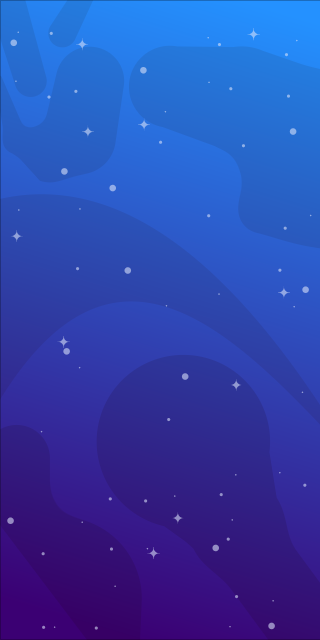
A Shadertoy shader for this background:

```glsl
// Night-sky gradient from azure to violet with soft dark blobs and scattered pale stars.

// Space: x runs 0..1 across, y runs 0..2 upwards.
const vec3 SKY_LOW = vec3(0.23, 0.0, 0.45);
const vec3 SKY_HIGH = vec3(0.14, 0.57, 1.0);
const vec3 STAR_COLOR = vec3(0.86, 0.89, 0.98);
const vec3 UPPER_SHADE = vec3(0.96, 0.92, 0.91);
const vec3 BAND_SHADE = vec3(0.97, 0.91, 0.91);
const vec3 LOWER_SHADE = vec3(0.93, 0.86, 0.88);
const float SKY_TILT = 0.3;
const float SKY_START = 0.13;
const float SKY_SPAN = 2.1;
const float STAR_OPACITY = 0.58;
const float RIM_WIDTH = 0.002;
const float RIM_DARKNESS = 0.4;

// Per star layer: tiny, small and large dots, then sparkles.
const vec4 STAR_RADIUS = vec4(0.0022, 0.0048, 0.0102, 0.018);
const vec4 STAR_CELL = vec4(0.2, 0.2, 0.25, 0.333);
const vec4 STAR_DENSITY = vec4(0.45, 0.45, 0.34, 0.45);

float coverage(float d) {
    return clamp(0.5 - d * iResolution.y / 2.0, 0.0, 1.0);
}

float smoothUnion(float a, float b, float k) {
    float h = max(k - abs(a - b), 0.0) / k;
    return min(a, b) - 0.25 * h * h * k;
}

// Capsule whose radius changes from ra to rb.
float taperedCapsule(vec2 p, vec2 a, vec2 b, float ra, float rb) {
    vec2 axis = b - a;
    float h = clamp(dot(p - a, axis) / dot(axis, axis), 0.0, 1.0);
    return length(p - a - h * axis) - mix(ra, rb, h);
}

// Four-pointed star bounded by circular arcs.
float sparkle(vec2 p, float r) {
    vec2 q = abs(p);
    return max(r - length(q - r), max(q.x, q.y) - r);
}

vec3 hash3(vec3 p) {
    p = fract(p * vec3(0.1031, 0.1030, 0.0973));
    p += dot(p, p.yxz + 33.33);
    return fract((p.xxy + p.yxx) * p.zyx);
}

float upperRightBlob(vec2 p) {
    float head = taperedCapsule(p, vec2(0.531, 1.729), vec2(0.755, 1.688), 0.128, 0.167);
    float crest = taperedCapsule(p, vec2(0.755, 1.688), vec2(0.938, 1.609), 0.167, 0.182);
    float body = taperedCapsule(p, vec2(1.003, 1.505), vec2(1.1, 1.505), 0.255, 0.255);
    float foot = taperedCapsule(p, vec2(0.818, 1.344), vec2(1.042, 1.297), 0.073, 0.073);
    return smoothUnion(smoothUnion(min(head, crest), body, 0.05), foot, 0.06);
}

float upperLeftBlobs(vec2 p) {
    float lobe = taperedCapsule(p, vec2(0.281, 1.747), vec2(0.247, 1.57), 0.107, 0.115);
    float bend = taperedCapsule(p, vec2(0.156, 1.526), vec2(0.052, 1.562), 0.096, 0.036);
    float tail = taperedCapsule(p, vec2(0.052, 1.562), vec2(-0.005, 1.753), 0.036, 0.012);
    float hook = smoothUnion(smoothUnion(lobe, bend, 0.04), tail, 0.03);
    float drop = taperedCapsule(p, vec2(0.096, 1.747), vec2(0.013, 2.026), 0.05, 0.057);
    float bud = taperedCapsule(p, vec2(0.195, 1.896), vec2(0.26, 2.013), 0.044, 0.034);
    return min(hook, min(drop, bud));
}

// Arched band between a parabola and a cubic, scaled to near-true distance.
float archedBand(vec2 p) {
    float u = p.x - 0.13;
    float v = p.x - 0.41;
    float top = (p.y - 1.393 + 0.87 * u * u) / length(vec2(1.0, 1.74 * u));
    float slope = v * (3.06 - 2.16 * v);
    float bottom = (1.058 - v * v * (1.53 - 0.72 * v) - p.y) / length(vec2(1.0, slope));
    return max(top, bottom);
}

float centralBlob(vec2 p) {
    float head = length(p - vec2(0.573, 0.62)) - 0.271;
    float neck = taperedCapsule(p, vec2(0.596, 0.594), vec2(0.737, 0.365), 0.262, 0.15);
    float tail = taperedCapsule(p, vec2(0.75, 0.32), vec2(1.094, -0.148), 0.118, 0.118);
    return smoothUnion(min(head, neck), tail, 0.06);
}

float lowerLeftBlob(vec2 p) {
    float shoulder = taperedCapsule(p, vec2(0.052, 0.568), vec2(0.052, 0.438), 0.104, 0.104);
    float body = taperedCapsule(p, vec2(0.188, 0.13), vec2(0.182, -0.005), 0.255, 0.255);
    float cut = -dot(p - vec2(0.0, 0.359), vec2(0.797, 0.604));
    return max(smoothUnion(shoulder, body, 0.12), cut);
}

// One jittered star per occupied grid cell in each layer.
float starField(vec2 p) {
    float stars = 0.0;
    for (int i = 0; i < 4; i++) {
        float r = STAR_RADIUS[i];
        vec2 grid = p / STAR_CELL[i];
        vec3 rnd = hash3(vec3(floor(grid) + 7.0, float(i) * 17.0 + 5.0));
        vec2 q = (fract(grid) - mix(vec2(0.12), vec2(0.88), rnd.xy)) * STAR_CELL[i];
        float d = i == 3 ? sparkle(q, r) : length(q) - r;
        stars = max(stars, coverage(d) * step(rnd.z, STAR_DENSITY[i]));
    }
    return stars;
}

void mainImage(out vec4 fragColor, in vec2 fragCoord) {
    vec2 p = fragCoord * 2.0 / iResolution.y;
    float height = clamp((p.y + SKY_TILT * p.x - SKY_START) / SKY_SPAN, 0.0, 1.0);
    vec3 color = mix(SKY_LOW, SKY_HIGH, height);

    // Translucent shapes
    color *= mix(vec3(1.0), UPPER_SHADE, coverage(min(upperRightBlob(p), upperLeftBlobs(p))));
    color *= mix(vec3(1.0), BAND_SHADE, coverage(archedBand(p)));
    color *= mix(vec3(1.0), LOWER_SHADE, coverage(min(centralBlob(p), lowerLeftBlob(p))));

    // Stars and thin dark rim
    color = mix(color, STAR_COLOR, STAR_OPACITY * starField(p));
    float rim = min(p.x, min(p.y, 2.0 - p.y)) - RIM_WIDTH;
    color *= 1.0 - RIM_DARKNESS * coverage(rim);
    fragColor = vec4(color, 1.0);
}
```
